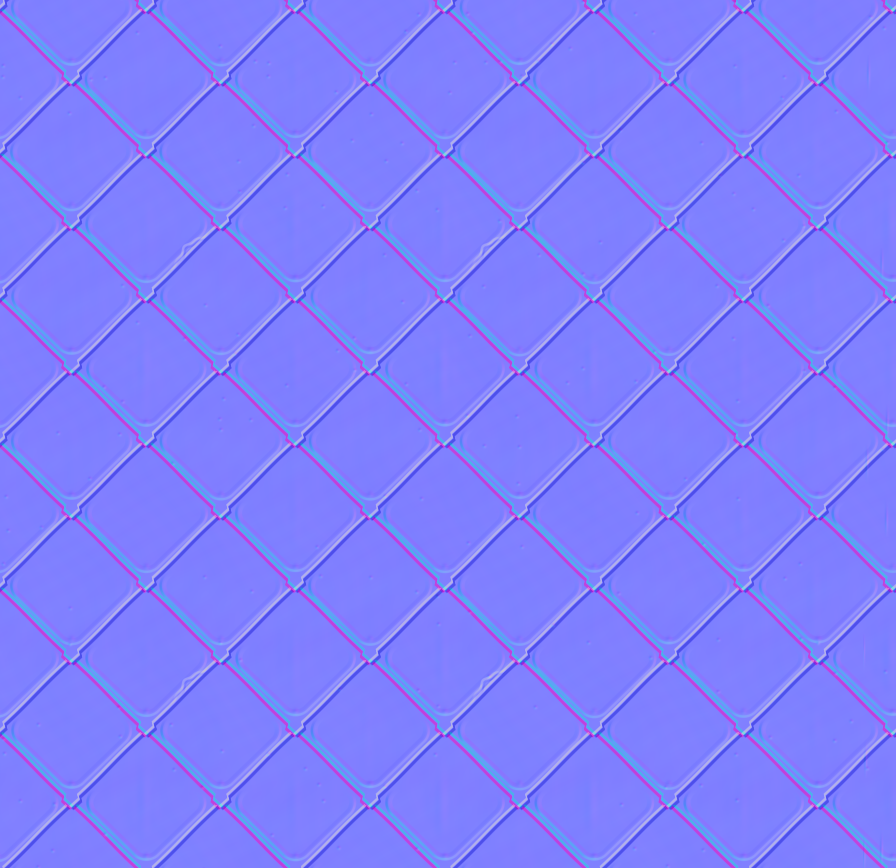
A WebGL 2 fragment shader for this texture map:

```glsl
#version 300 es
precision highp float;
// Tangent-space normal map of overlapping diamond shingles, six across and six down.
// A skewed lattice gives each shingle its edges, rounded lip and hanging tip; every
// part adds a 2D surface tilt (x right, y down), which is packed as a unit normal.

uniform vec2 u_resolution;
out vec4 outColor;

const float REPEATS = 6.0;
const vec2 LATTICE_SHIFT = vec2(0.02, 0.048);
const vec2 DOWN_LEFT = vec2(-0.72, 0.69);
const vec2 DOWN_RIGHT = vec2(0.72, 0.69);

float hash(vec2 p) {
  vec3 k = fract(p.xyx * vec3(0.1031, 0.1030, 0.0973));
  k += dot(k, k.yzx + 33.33);
  return fract((k.x + k.y) * k.z);
}

float band(float x, float center, float halfWidth, float soft) {
  return 1.0 - smoothstep(halfWidth - soft, halfWidth + soft, abs(x - center));
}

float bell(float x, float width) {
  return exp(-x * x / (width * width));
}

// Bevel above the edge and opposing groove below it, pushed out at the tip
float edgeTilt(float across, float along, float groove, float soft) {
  float tip = 1.0 - smoothstep(0.07, 0.10, along);
  float e = across + 0.035 * tip + 0.005 * sin(along * 6.3);
  float visible = smoothstep(-0.05, -0.03, along);
  float bevel = band(e, 0.016, 0.012, soft);
  float cut = band(e, -0.016, 0.015, soft);
  return visible * (0.56 * bevel - groove * cut);
}

// Raised rounded outline inside the lower half of a shingle
vec2 lipTilt(vec2 local, float inset, float soft) {
  const float RADIUS = 0.16;
  vec2 c = local - 0.5;
  vec2 d = abs(c) - (0.5 - inset - RADIUS);
  vec2 corner = max(d, 0.0);
  float dist = length(corner) + min(max(d.x, d.y), 0.0) - RADIUS;
  vec2 g = sign(c) * corner / max(length(corner), 0.001);
  vec2 outward = vec2(g.x - g.y, -g.x - g.y) * 0.707;
  float lower = 1.0 - smoothstep(0.92, 1.2, local.x + local.y);
  float strength = mix(0.22, 0.40, smoothstep(0.1, -0.3, c.x - c.y));
  float profile = band(dist, 0.0, 0.012, soft) - 0.3 * band(dist, -0.04, 0.015, soft);
  return outward * profile * strength * lower;
}

// Small dimple just above the tip
vec2 nailTilt(vec2 local) {
  vec2 o = local - 0.13;
  vec2 dir = vec2(o.x - o.y, -o.x - o.y) / 0.04;
  return 0.22 * dir * bell(length(o), 0.026);
}

// Tall faint swelling in the middle of some shingles
vec2 smearTilt(vec2 local, float amount, float lean) {
  float x = 0.5 * (local.x - local.y) + lean;
  float y = 0.5 * (local.x + local.y - 1.0);
  float ridge = x / 0.05 * bell(x, 0.06) + 0.4 * sin(x * 75.0) * bell(x, 0.09);
  return vec2(amount * ridge * bell(y, 0.21), 0.0);
}

// Worn flake along the lower right edge
vec2 chipTilt(vec2 local, float soft) {
  float rim = 0.03 + 0.055 * bell(local.x - 0.62, 0.12);
  rim += 0.008 * sin(local.x * 45.0);
  float window = bell(local.x - 0.62, 0.2);
  float flake = band(local.y, rim, 0.012, soft) - 0.7 * band(local.y, rim - 0.03, 0.01, soft);
  return DOWN_RIGHT * 0.38 * window * flake;
}

// Sparse cellular marks; stretch makes pits into upright scratches
vec2 markTilt(vec2 p, float density, vec2 size) {
  vec2 id = floor(p);
  vec2 jitter = vec2(hash(id + 3.7), hash(id + 8.1));
  vec2 o = (fract(p) - 0.3 - 0.4 * jitter) / size;
  float present = step(1.0 - density, hash(id + 17.3));
  return present * vec2(o.x, -o.y * size.x / size.y) * exp(-dot(o, o));
}

// Gentle unevenness from layered sines
vec2 rippleTilt(vec2 p) {
  float warp = 1.7 * sin(p.y * 5.3 + sin(p.x * 4.1));
  vec2 broad = vec2(sin(p.x * 9.0 + warp), sin(p.y * 7.0 - warp));
  vec2 fine = vec2(sin(p.x * 43.0 + p.y * 19.0 + 2.0 * warp), sin(p.y * 37.0 - p.x * 23.0 + warp));
  return 0.010 * broad + 0.007 * fine;
}

void main() {
  vec2 q = gl_FragCoord.xy / u_resolution * REPEATS + LATTICE_SHIFT;
  float soft = max(0.008, 0.72 * REPEATS * 1.41 / min(u_resolution.x, u_resolution.y));

  // Skewed axes: x is constant on falling edges, y on rising edges
  vec2 ab = vec2(q.x + q.y, q.y - q.x);
  vec2 tile = floor(ab);
  vec2 local = ab - tile;
  vec2 foot = 0.5 * vec2(tile.x - tile.y, tile.x + tile.y);
  float seed = hash(vec2(foot.x * 2.0, mod(foot.y, 3.0) * 2.0) + 20.0);

  // Shingle edges, with the tip reaching past the crossing
  vec2 across = ab - floor(ab + 0.5);
  vec2 along = fract(ab + 0.05) - 0.05;
  vec2 tilt = DOWN_LEFT * edgeTilt(across.x, along.y, 0.70, soft);
  tilt += DOWN_RIGHT * edgeTilt(across.y, along.x, 0.54, soft);

  // Relief and wear within each shingle
  tilt += lipTilt(local, 0.045 + 0.018 * seed, soft);
  tilt += nailTilt(local);
  float smearColumn = 1.0 - step(0.25, fract(foot.x));
  tilt += smearTilt(local, 0.09 * seed * seed * (0.3 + 0.7 * smearColumn), 0.06 * (seed - 0.5));
  bool chipped = mod(foot.y, 3.0) == 1.0 && mod(foot.x, 2.0) == 1.0 && foot.x < 4.0;
  if (chipped) tilt += chipTilt(local, soft);

  // Surface grain, pits and scratches near the right side
  tilt += rippleTilt(q);
  tilt += 0.30 * markTilt(q * 9.0, 0.07, vec2(0.10));
  tilt += 0.35 * step(5.8, q.x) * markTilt(q * vec2(8.0, 3.0), 0.4, vec2(0.07, 0.22));

  tilt = clamp(tilt, -0.68, 0.68);
  vec3 normal = vec3(tilt, sqrt(max(0.0, 1.0 - dot(tilt, tilt))));
  outColor = vec4(0.5 + 0.5 * normal, 1.0);
}
```
